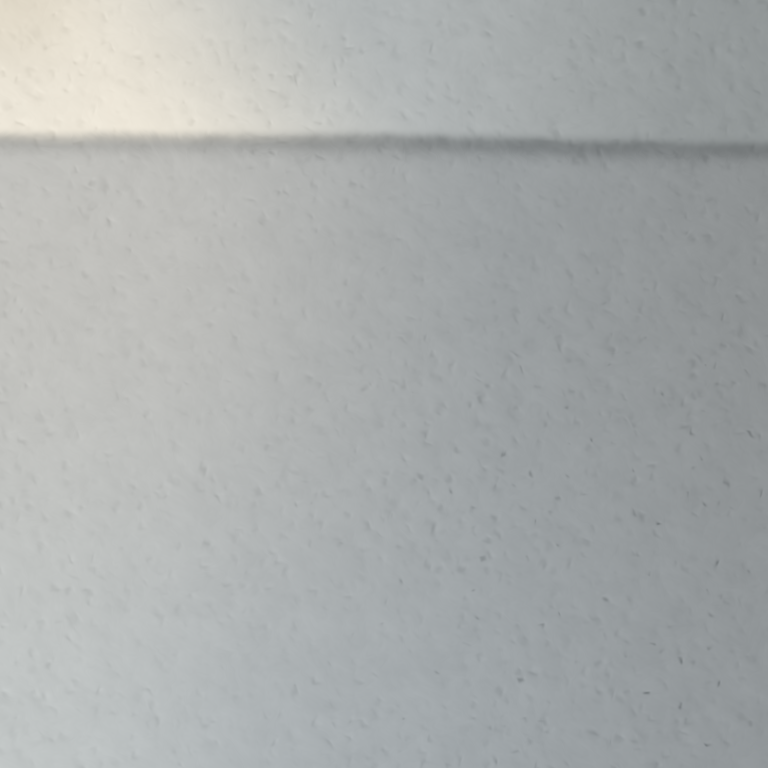
Write a Shadertoy shader that draws this texture.

```glsl
// A softly lit plaster wall with a dark, slightly sloping crease near the top.
// Smooth colour columns give the light falloff, a warm glow fills the upper left,
// and warped cellular dents with layered sines add the uneven surface grain.

const float CREASE_LEFT = 0.822;      // crease height at the left edge
const float CREASE_DROP = 0.012;      // how far it sinks toward the right
const float CREASE_DEPTH_LEFT = 0.085;
const float CREASE_DEPTH_RIGHT = 0.125;
const float CREASE_SOFT_ABOVE = 0.009;
const float CREASE_SOFT_BELOW = 0.017;
const float MOTTLE_STRENGTH = 0.006;
const float GRAIN_STRENGTH = 0.0085;
const float BLOTCH_STRENGTH = 0.026;
const float DENT_STRENGTH = 0.044;
const float SPECK_STRENGTH = 0.13;
const float BLOTCH_SCALE = 31.0;
const float DENT_SCALE = 52.0;
const float SPECK_SCALE = 38.0;

const vec3 GLOW_COLOR = vec3(0.917, 0.892, 0.837);
const vec3 LEDGE_MID = vec3(0.695, 0.712, 0.712);
const vec3 LEDGE_RIGHT = vec3(0.575, 0.595, 0.597);

vec3 hash3(vec2 p) {
    vec3 q = fract(vec3(p.xyx) * vec3(0.1031, 0.1030, 0.0973));
    q += dot(q, q.yxz + 33.33);
    return fract((q.xxy + q.yzz) * q.zyx);
}

// Wall colour from four columns, blended left to right
vec3 columns(float x, vec3 a, vec3 b, vec3 c, vec3 d) {
    vec3 left = mix(a, b, smoothstep(0.0, 0.42, x));
    vec3 middle = mix(left, c, smoothstep(0.20, 0.70, x));
    return mix(middle, d, smoothstep(0.55, 1.05, x));
}

vec3 lowerWall(vec2 uv) {
    vec3 top = columns(uv.x, vec3(0.762, 0.760, 0.743), vec3(0.735, 0.736, 0.724),
                       vec3(0.612, 0.630, 0.636), vec3(0.555, 0.570, 0.574));
    vec3 bottom = columns(uv.x + 0.02, vec3(0.757, 0.775, 0.773), vec3(0.692, 0.715, 0.724),
                          vec3(0.630, 0.655, 0.668), vec3(0.572, 0.592, 0.602));
    return mix(bottom, top, smoothstep(-0.05, 0.70, uv.y));
}

vec3 upperLedge(vec2 uv, float above) {
    vec3 cool = mix(LEDGE_MID, LEDGE_RIGHT, smoothstep(0.45, 1.0, uv.x));
    // The glow edge slants outward toward the crease
    float slant = uv.x + 0.6 * above;
    float glow = 1.0 - smoothstep(0.16, 0.60, slant);
    vec3 color = mix(cool, GLOW_COLOR, glow);
    color += 0.02 * exp(-above * 22.0) * (1.0 - smoothstep(0.4, 1.0, uv.x));
    float corner = length((uv - vec2(0.0, 1.0)) * vec2(1.0, 1.3));
    return color - vec3(0.04, 0.045, 0.055) * (1.0 - smoothstep(0.0, 0.18, corner));
}

// Layered sines, bent by each other to hide their repeats
float mottle(vec2 p) {
    float sum = 0.0;
    float weight = 0.5;
    for (int i = 0; i < 5; i++) {
        p = mat2(0.8, 0.6, -0.6, 0.8) * p * 1.75 + 1.7;
        p += 0.6 * sin(p.yx * 0.7);
        sum += weight * sin(p.x) * sin(p.y);
        weight *= 0.8;
    }
    return sum;
}

// Scattered soft marks of uneven strength, with a faint light rim
float dents(vec2 uv, float scale, float density, float size, float rim) {
    vec2 p = uv * scale;
    vec2 cell = floor(p);
    float sum = 0.0;
    for (int j = -1; j <= 1; j++) {
        for (int i = -1; i <= 1; i++) {
            vec2 id = cell + vec2(i, j);
            vec3 place = hash3(id + scale);
            vec3 shape = hash3(id + scale * 3.0 + 19.0);
            float angle = -1.0 + (shape.x - 0.5) * 1.3;
            vec2 axis = vec2(cos(angle), sin(angle));
            vec2 d = p - id - place.xy;
            vec2 q = vec2(dot(d, axis), dot(d, vec2(-axis.y, axis.x)));
            q /= size * vec2(mix(0.9, 2.1, shape.y), mix(0.75, 1.25, shape.z));
            float hollow = exp(-dot(q, q));
            vec2 shifted = q - vec2(0.0, 1.3);
            float light = exp(-dot(shifted, shifted));
            float strength = mix(0.2, 1.0, pow(fract(shape.z * 7.0), 2.0));
            sum += step(place.z, density) * strength * (rim * light - hollow);
        }
    }
    return sum;
}

void mainImage(out vec4 fragColor, in vec2 fragCoord) {
    vec2 uv = fragCoord / iResolution.xy;
    float broad = mottle(uv * 19.0);

    // Continuous fine grain, stretched along the falling diagonal
    vec2 slope = vec2(dot(uv, vec2(0.55, -0.83)), dot(uv, vec2(0.83, 0.55)));
    float grain = mottle(slope * vec2(27.0, 46.0) + 0.5 * broad);

    // Crease line with a soft, ragged edge
    float crease = CREASE_LEFT - CREASE_DROP * smoothstep(0.45, 1.0, uv.x);
    crease += 0.0012 * broad + 0.0014 * grain + 0.001 * mottle(vec2(uv.x * 15.0, 2.0));
    float above = uv.y - crease;
    vec3 color = mix(lowerWall(uv), upperLedge(uv, max(above, 0.0)),
                     smoothstep(-0.014, 0.012, above));

    // Shadow: tighter on the upper side, longer fade below
    float offset = above + 0.004;
    float fall = offset / (offset > 0.0 ? CREASE_SOFT_ABOVE : CREASE_SOFT_BELOW);
    float depth = mix(CREASE_DEPTH_LEFT, CREASE_DEPTH_RIGHT, smoothstep(0.1, 0.55, uv.x));
    depth *= 1.0 - 0.3 * smoothstep(0.6, 1.0, uv.x);
    color -= depth * exp(-fall * fall) * (1.0 + 0.25 * broad);

    // Uneven relief on warped coordinates, specks toward the lower right
    vec2 warp = 0.0016 * vec2(sin(uv.y * 240.0 + 3.0 * sin(uv.x * 130.0)),
                              sin(uv.x * 210.0 + 3.0 * sin(uv.y * 150.0)));
    vec2 rough = uv + warp;
    float cluster = 0.9 + 0.4 * mottle(uv * 5.0 + 4.0);
    float blotch = dents(rough + 0.37, BLOTCH_SCALE, 0.75, 0.18, 0.45);
    float relief = dents(rough, DENT_SCALE, 0.7, 0.19, 0.45);
    float speckZone = smoothstep(0.2, 0.8, uv.x) * (1.0 - smoothstep(0.3, 0.75, uv.y));
    float specks = dents(rough + 0.71, SPECK_SCALE, 0.28, 0.095, 0.15);
    color += MOTTLE_STRENGTH * broad + GRAIN_STRENGTH * grain;
    color += cluster * (BLOTCH_STRENGTH * blotch + DENT_STRENGTH * relief);
    color += SPECK_STRENGTH * speckZone * specks;
    fragColor = vec4(clamp(color, 0.0, 1.0), 1.0);
}
```
